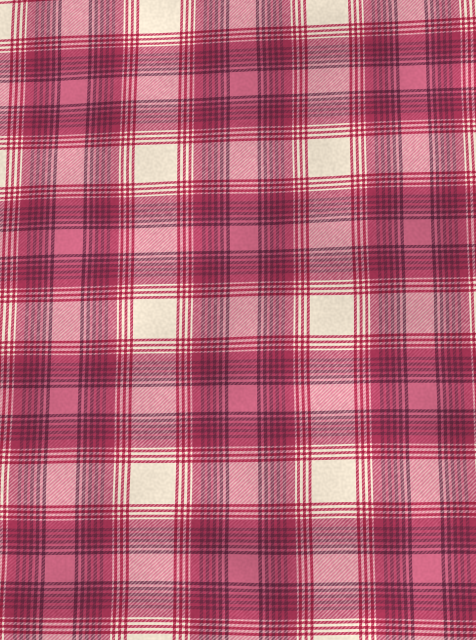
This texture is drawn by a WebGL 2 fragment shader. Its source:

```glsl
#version 300 es
precision highp float;

uniform vec2 u_resolution;
out vec4 fragColor;

// Cloth colour, and dyes that multiply it once per thread direction
const vec3 CREAM       = vec3(0.94, 0.89, 0.81);
const vec3 PINK_DYE    = vec3(0.92, 0.67, 0.79);
const vec3 CRIMSON_DYE = vec3(0.82, 0.48, 0.63);
const vec3 STRIPE_DYE  = vec3(0.81, 0.38, 0.53);
const vec3 PLUM_DYE    = vec3(0.60, 0.41, 0.53);
const vec3 DARKEST     = vec3(0.35, 0.13, 0.24);

// Layout, in canvas heights measured from the top
const float COLUMN_CENTRE = 0.380;
const float COLUMN_PERIOD = 0.2617;
const float COLUMN_SPREAD = 0.0293;
const float FIRST_ROW     = 0.1315;
const float LAST_ROW      = 0.888;
const float ROW_STEPS     = 3.0;
const float ROW_SPREAD    = 0.077;
const float ROW_TILT      = 0.0567;

// Stripes, as distances from the middle of one repeat
const float PINK_EDGE     = 0.135;
const float PINK_BLEND    = 0.045;
const float CRIMSON_EDGE  = 0.285;
const float PLUM_START    = 0.090;
const float PLUM_PITCH    = 0.034;
const float PLUM_HALF     = 0.0095;
const float PLUM_FADE     = 0.07;
const float STRIPE_START  = 0.304;
const float STRIPE_PITCH  = 0.032;
const float STRIPE_HALF   = 0.0080;

// Weave and wear
const float TWILL_COUNT   = 47.0;
const float TWILL_DEPTH   = 0.34;
const float BREAKUP       = 0.28;
const float SOFTNESS      = 0.70;
const float RIPPLE        = 0.0035;
const float FADE          = 0.13;
const float GRAIN         = 0.06;

vec2 hashGradient(vec2 cell) {
    vec3 q = fract(cell.xyx * vec3(0.1031, 0.1030, 0.0973));
    q += dot(q, q.yzx + 33.33);
    float angle = 6.2832 * fract((q.x + q.y) * q.z);
    return vec2(cos(angle), sin(angle));
}

float gradientNoise(vec2 p) {
    vec2 i = floor(p), f = fract(p);
    vec2 w = f * f * f * (f * (f * 6.0 - 15.0) + 10.0);
    vec2 e = vec2(0.0, 1.0);
    float a = dot(hashGradient(i), f);
    float b = dot(hashGradient(i + e.yx), f - e.yx);
    float c = dot(hashGradient(i + e.xy), f - e.xy);
    float d = dot(hashGradient(i + e.yy), f - e.yy);
    return mix(mix(a, b, w.x), mix(c, d, w.x), w.y);
}

// Cloth lying slightly tilted, its repeats growing toward the bottom
vec2 clothCoords(vec2 p) {
    p += RIPPLE * vec2(gradientNoise(p * 6.0 + 3.0), gradientNoise(p * 6.0 + 41.0));
    float side = p.x - COLUMN_CENTRE;
    float y = p.y + ROW_TILT * (LAST_ROW - p.y) * side;
    float t = (y - FIRST_ROW) / (LAST_ROW - FIRST_ROW);
    return vec2(side / (COLUMN_PERIOD + COLUMN_SPREAD * p.y),
                ROW_STEPS * (t + ROW_SPREAD * t * (1.0 - t)));
}

float lineMask(float d, float centre, float halfWidth, float blur) {
    return 1.0 - smoothstep(-blur, blur, abs(d - centre) - halfWidth);
}

// Mirrored dye sequence: pink, plum lines, crimson, thin stripes, bare cloth
vec3 threadDye(float t, float blur) {
    float d = abs(fract(t + 0.5) - 0.5);
    vec3 dye = mix(PINK_DYE, CRIMSON_DYE, smoothstep(-PINK_BLEND, PINK_BLEND, d - PINK_EDGE));
    dye = mix(dye, vec3(1.0), smoothstep(-blur, blur, d - CRIMSON_EDGE));
    for (int i = 0; i < 5; i++) {
        float k = float(i);
        float plum = lineMask(d, PLUM_START + PLUM_PITCH * k, PLUM_HALF, blur);
        dye = mix(dye, PLUM_DYE, plum * (1.0 - PLUM_FADE * k));
    }
    for (int i = 0; i < 3; i++) {
        float stripe = lineMask(d, STRIPE_START + STRIPE_PITCH * float(i), STRIPE_HALF, blur);
        dye = mix(dye, STRIPE_DYE, stripe);
    }
    return dye;
}

void main() {
    vec2 p = gl_FragCoord.xy / u_resolution.y;
    p.y = 1.0 - p.y;
    vec2 cloth = clothCoords(p);
    vec2 blur = SOFTNESS * fwidth(cloth);

    // Diagonal twill, worn unevenly, shifts weight between the two threads
    float diagonal = (cloth.x + cloth.y) * TWILL_COUNT;
    float detail = 1.0 - smoothstep(0.5, 1.2, fwidth(diagonal));
    float wear = BREAKUP * gradientNoise(cloth * vec2(47.0, 39.0));
    float over = TWILL_DEPTH * detail * sin(6.2832 * diagonal + 2.0 * wear) + wear;
    vec3 warp = pow(threadDye(cloth.x, blur.x), vec3(1.0 - over));
    vec3 weft = pow(threadDye(cloth.y, blur.y), vec3(1.0 + over));
    vec3 colour = max(CREAM * warp * weft, DARKEST);

    // Brushed nap, uneven fading and soft folds
    float nap = gradientNoise(p * 210.0) + 0.4 * gradientNoise(p * 95.0 + 17.0);
    float fading = gradientNoise(p * 4.0 + 9.0) + 0.5 * gradientNoise(p * 11.0 + 5.0);
    float fold = gradientNoise(vec2(p.x * 3.0 + p.y * 2.0, p.y * 9.0 - p.x * 3.0));
    colour *= 1.0 + GRAIN * nap + FADE * (fading + 0.5 * fold);
    fragColor = vec4(clamp(colour, 0.0, 1.0), 1.0);
}
```
